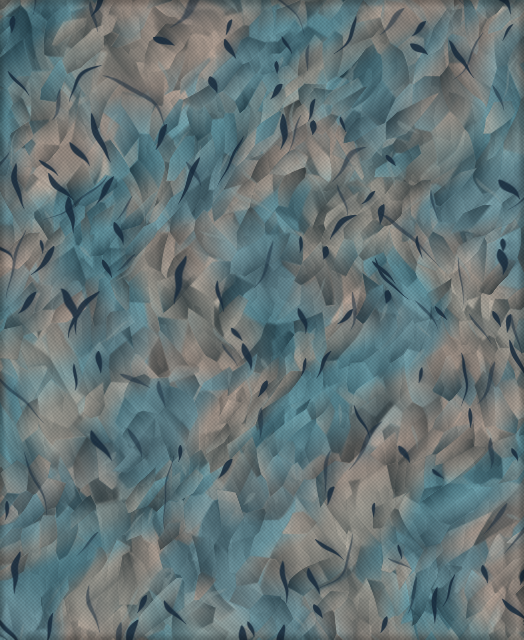
Reproduce this texture procedurally as a WebGL 1 fragment shader.

```glsl
precision highp float;
// Crumpled facets of taupe and teal with navy slits and a fine diagonal weave.
uniform vec2 u_resolution;

const vec3 TAUPE = vec3(0.515, 0.498, 0.472);
const vec3 TEAL = vec3(0.325, 0.470, 0.510);
const vec3 NAVY = vec3(0.090, 0.165, 0.235);
const vec3 PALE = vec3(0.530, 0.600, 0.600);

vec2 hash2(vec2 c) {
  vec2 q = vec2(dot(c, vec2(127.1, 311.7)), dot(c, vec2(269.5, 183.3)));
  return fract(sin(q) * 43758.5453);
}

vec2 rotate(vec2 p, float angle) {
  float c = cos(angle), s = sin(angle);
  return vec2(c * p.x - s * p.y, s * p.x + c * p.y);
}

// Layered sines that bend the facets, mostly sideways.
vec2 bend(vec2 p) {
  vec2 slow = sin(p.yx * vec2(13.0, 11.0) + 2.0 * sin(p * 7.3 + 1.0));
  vec2 quick = sin(p.yx * vec2(31.0, 27.0) + 2.0 * sin(p * 17.0 + 4.0));
  return p + vec2(0.018, 0.010) * slow + vec2(0.006, 0.004) * quick;
}

// Broad patches, positive where the cloth is teal.
float patches(vec2 p) {
  float a = sin(p.x * 17.0 + 2.3 * sin(p.y * 9.0 + 0.6));
  float b = sin(p.y * 14.0 + 2.6 * sin(p.x * 11.0 + 2.1));
  float c = sin(dot(p, vec2(29.0, -19.0)) + 1.8 * sin(p.y * 23.0));
  return (a + b + c) / 3.0;
}

// Soft-edged cells: x = hue offset, y = tone with a slope, z = coverage.
vec3 facets(vec2 p, vec2 scale, float seed, float cover) {
  vec2 q = p * scale;
  vec2 base = floor(q);
  vec3 sum = vec3(0.0);
  float total = 0.0;
  for (int j = -1; j <= 1; j++) {
    for (int i = -1; i <= 1; i++) {
      vec2 cell = base + vec2(float(i), float(j));
      vec2 r = q - cell - hash2(cell + seed);
      vec2 h = hash2(cell + seed + 37.0);
      vec2 k = hash2(cell + seed + 71.0);
      vec2 slope = rotate(vec2(0.65, 0.0), 6.2832 * k.x);
      float tone = 0.45 * (h.x - 0.5) + dot(r, slope);
      float weight = exp(-40.0 * dot(r, r));
      sum += weight * vec3(h.y - 0.5, tone, step(k.y, cover));
      total += weight;
    }
  }
  return sum / max(total, 1e-30);
}

// Scattered curved slivers: x = sharp body, y = soft shadow on one side.
vec2 slivers(vec2 p, float scale, float seed, float share, float width) {
  vec2 q = p * scale;
  vec2 base = floor(q);
  float soft = scale * 0.0014;
  vec2 mask = vec2(0.0);
  for (int j = -1; j <= 1; j++) {
    for (int i = -1; i <= 1; i++) {
      vec2 cell = base + vec2(float(i), float(j));
      vec2 h = hash2(cell + seed);
      vec2 k = hash2(cell + seed + 19.0);
      vec2 r = rotate(q - cell - h, (k.x - 0.5) * 1.9);
      float span = mix(0.18, 0.62, k.y * k.y);
      float t = r.y / span;
      r.x += (h.x - 0.5) * 0.8 * r.y * r.y + 0.02 * sin(r.y * 9.0);
      float taper = max(1.0 - t * t, 0.0);
      float d = abs(r.x) - width * (0.5 + h.y) * taper * (1.0 + 0.6 * t);
      float present = step(fract(h.x * 7.0 + k.x * 5.0), share);
      float body = smoothstep(0.0, 0.15, taper) * (1.0 - smoothstep(-soft, soft, d));
      float side = smoothstep(-0.02, 0.02, r.x) * taper;
      float shadow = side * exp(-max(d, 0.0) * 9.0);
      mask = max(mask, present * vec2(body, shadow));
    }
  }
  return mask;
}

void main() {
  vec2 uv = gl_FragCoord.xy / u_resolution;
  vec2 p = gl_FragCoord.xy / u_resolution.y;
  vec2 w = bend(p);

  // Stack facets from large to small, leaning alternately left and right.
  vec2 cloth = facets(rotate(w, 0.35), vec2(14.0, 7.0), 3.0, 1.0).xy;
  for (int n = 1; n <= 4; n++) {
    float f = float(n);
    float lean = 0.45 * cos(3.1416 * f) + 0.06 * f;
    vec2 scale = vec2(14.0, 6.5) * (1.0 + 0.5 * f);
    vec3 layer = facets(rotate(w, lean), scale, 11.0 * f, 0.56 - 0.06 * f);
    cloth = mix(cloth, layer.xy, 0.8 * layer.z);
  }
  float fiber = facets(rotate(w, -0.2), vec2(95.0, 34.0), 83.0, 1.0).y;

  // Dye and light the folds; shadows run deeper than highlights.
  float hue = smoothstep(-0.55, 0.55, patches(w) + 0.9 * cloth.x);
  vec3 color = mix(TAUPE, TEAL, hue);
  color += vec3(0.018, -0.004, -0.008) * sin(w.x * 15.0 + 3.0 * sin(w.y * 12.0));
  float tone = cloth.y * mix(1.0, 0.65, step(0.0, cloth.y)) + 0.14 * fiber;
  color *= 1.0 + tone * vec3(0.85, 0.74, 0.68);

  // Pale ridges, long creases and short dark slits.
  vec2 ridge = slivers(w, 13.0, 51.0, 0.5, 0.035);
  vec2 crease = slivers(w, 9.0, 67.0, 0.55, 0.025);
  vec2 slit = slivers(w, 15.0, 29.0, 0.58, 0.058);
  color = mix(color, PALE, 0.35 * ridge.x + 0.10 * ridge.y);
  color = mix(color, NAVY, 0.55 * crease.x + 0.20 * crease.y * (1.0 - crease.x));
  color = mix(color, NAVY, 0.88 * slit.x + 0.25 * slit.y * (1.0 - slit.x));

  // Fine woven grain and a slightly darkened rim.
  float weave = sin(p.x * 1000.0) * sin(p.y * 1000.0);
  color *= 1.0 + 0.085 * weave;
  vec2 rim = smoothstep(vec2(0.0), vec2(0.014), min(uv, 1.0 - uv));
  color *= mix(0.78, 1.0, rim.x * rim.y);
  gl_FragColor = vec4(color, 1.0);
}
```
